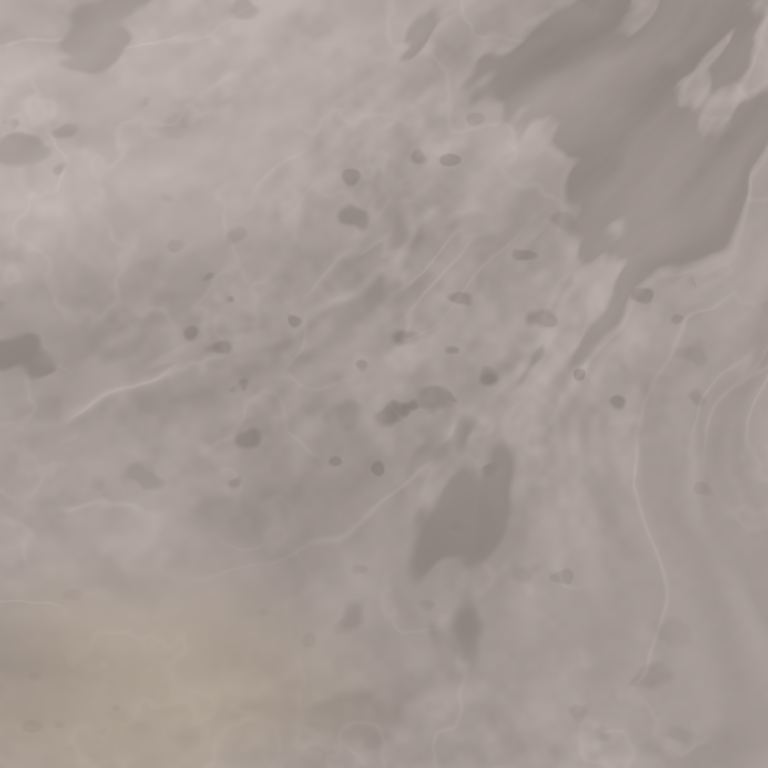
A Shadertoy shader for this texture:

```glsl
const vec3 STONE = vec3(0.642, 0.600, 0.582);
const vec3 TAN_SHIFT = vec3(0.014, 0.008, -0.022);
const float PALE_GAIN = 0.075;
const float MOTTLE_GAIN = 0.075;
const float GRAIN_GAIN = 0.042;
const float PIT_DEPTH = 0.075;
const float PATCH_DEPTH = 0.062;
const float VEIN_GAIN = 0.050;
const float PIT_CELLS = 19.0;

float hash(vec2 p) {
    vec3 q = fract(vec3(p.xyx) * 0.1031);
    q += dot(q, q.yzx + 33.33);
    return fract((q.x + q.y) * q.z);
}

// Smooth value noise from -1 to 1
float noise(vec2 p) {
    vec2 i = floor(p), f = fract(p);
    f = f * f * f * (f * (f * 6.0 - 15.0) + 10.0);
    float low = mix(hash(i), hash(i + vec2(1, 0)), f.x);
    float high = mix(hash(i + vec2(0, 1)), hash(i + vec2(1, 1)), f.x);
    return 2.0 * mix(low, high, f.y) - 1.0;
}

float fbm(vec2 p) {
    float sum = 0.0, gain = 0.55;
    for (int i = 0; i < 4; i++) {
        sum += gain * noise(p);
        p = mat2(1.6, 1.2, -1.2, 1.6) * p + 17.3;
        gain *= 0.5;
    }
    return sum;
}

// Strata run level at the lower left and climb toward the upper right
vec2 strata(vec2 p) {
    float climb = mix(0.25, 1.0, smoothstep(0.0, 0.55, p.y));
    return vec2(p.x + 0.35 * p.y, p.y - climb * (0.2 * p.x + 0.5 * p.x * p.x));
}

// Thin line where a noise field crosses zero
float crease(float field, float width) {
    return exp(-field * field / (width * width));
}

// Scattered soft dark pits, one candidate in each cell
float pits(vec2 p, float density) {
    vec2 cell = floor(p);
    float depth = 0.0;
    for (int y = -1; y <= 1; y++)
    for (int x = -1; x <= 1; x++) {
        vec2 id = cell + vec2(x, y);
        vec2 center = id + vec2(hash(id + 3.7), hash(id + 41.2));
        float size = mix(0.18, 0.52, pow(hash(id + 77.1), 3.0));
        float keep = step(hash(id + 12.9), density);
        float d = length((p - center) * vec2(0.85, 1.15));
        d += 0.16 * noise(p * 3.0);
        depth = max(depth, keep * (1.0 - smoothstep(size * 0.35, size, d)));
    }
    return depth;
}

void mainImage(out vec4 fragColor, in vec2 fragCoord) {
    vec2 uv = fragCoord / iResolution.y;
    vec2 warp = vec2(fbm(uv * 5.0 + 8.0), fbm(uv * 5.0 + 31.0));
    vec2 flow = strata(uv + 0.030 * warp);

    // Pale upper left, mottling and streaks
    float pale = smoothstep(0.48, 0.78, flow.y + 0.06 * warp.x);
    float tone = PALE_GAIN * pale;
    tone += MOTTLE_GAIN * fbm(flow * vec2(4.0, 9.0) + 4.0);

    // Smooth dark patches, mostly on the right, with a pale rim
    float rightSide = smoothstep(0.45, 0.95, uv.x) * smoothstep(0.22, 0.4, uv.y);
    float field = fbm(flow * vec2(4.5, 7.5) + 52.0) + 0.34 * rightSide - 0.12 * pale;
    float patches = smoothstep(0.38, 0.50, field);
    float rim = crease(field - 0.32, 0.05) * rightSide;
    tone += 0.5 * VEIN_GAIN * rim - PATCH_DEPTH * patches;

    // Small grains and pits, denser in the broken middle band
    float rough = smoothstep(-0.25, 0.35, fbm(uv * 4.0 + 63.0));
    float band = exp(-14.0 * dot(uv - vec2(0.64, 0.52), uv - vec2(0.64, 0.52)));
    float broken = clamp(0.25 + 0.45 * rough + 0.5 * band, 0.0, 1.0);
    broken *= 1.0 - 0.8 * patches;
    float grain = 0.65 * noise(flow * vec2(34.0, 42.0)) + 0.35 * noise(uv * 75.0);
    tone += GRAIN_GAIN * broken * grain;
    tone -= PIT_DEPTH * broken * pits(uv * PIT_CELLS, 0.14 + 0.28 * band);

    // Light veins along the strata, broken up by a coarse mask
    float masking = smoothstep(-0.15, 0.35, noise(uv * 6.0 + 90.0));
    float mainVein = crease(flow.y - 0.44, 0.008) * (0.35 + 0.65 * masking);
    float sideVeins = crease(fbm(flow * vec2(2.2, 8.0) + 23.0), 0.035) * masking;
    float fineVeins = crease(fbm(uv * 9.0 + 71.0), 0.06) * (1.0 - masking);
    tone += VEIN_GAIN * (0.8 * mainVein + 0.6 * sideVeins + 0.4 * fineVeins)
          * (1.0 - 0.85 * patches);

    // Warm, smoother stain near the lower left
    vec2 stainOffset = (uv - vec2(0.2, 0.1)) * vec2(1.0, 1.7) + 0.08 * warp;
    float stain = 1.0 - smoothstep(0.08, 0.38, length(stainOffset));
    tone *= 1.0 - 0.45 * stain;

    fragColor = vec4(STONE + tone * vec3(1.0, 0.99, 0.98) + TAN_SHIFT * stain, 1.0);
}
```
